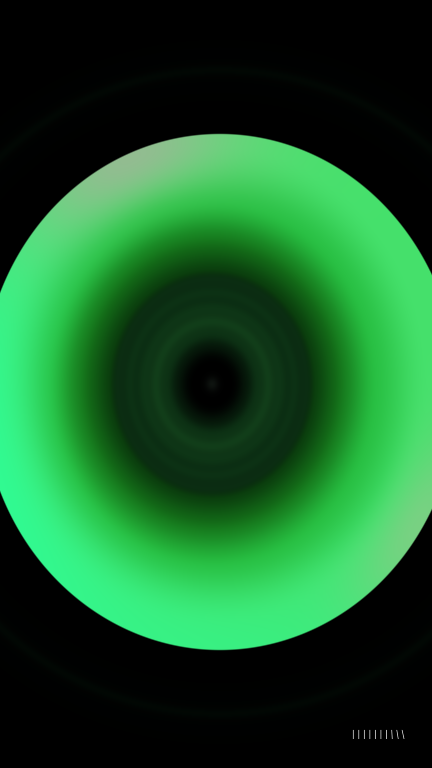
Reproduce this background procedurally as a Shadertoy shader.

```glsl
// A glowing green oval disc on black, with a dark ringed hole at its heart.
// Radial colour ramps build the body, directional weights tint its rim,
// and faint halos plus a row of small ticks finish the dark surround.

// Lengths are in canvas heights; x is measured from the middle of the canvas.
const vec2 DISC_CENTER = vec2(0.005, 0.4896);
const vec2 DISC_RADII = vec2(0.310, 0.336);
const vec2 HOLE_CENTER = vec2(-0.005, 0.500);
const float HOLE_ASPECT = 0.90;
const float HOLE_RADIUS = 0.143;
const float HALO_RADIUS = 0.419;

const vec3 DEEP_GREEN = vec3(0.035, 0.21, 0.045);
const vec3 LEAF_GREEN = vec3(0.08, 0.45, 0.10);
const vec3 VIVID_GREEN = vec3(0.15, 0.74, 0.25);
const vec3 BRIGHT_GREEN = vec3(0.27, 0.88, 0.42);
const vec3 MINT = vec3(0.19, 0.98, 0.57);
const vec3 ROSE_GRAY = vec3(0.60, 0.72, 0.58);
const vec3 SAGE = vec3(0.47, 0.82, 0.51);
const vec3 HOLE_GREEN = vec3(0.045, 0.185, 0.075);
const vec3 RING_GREEN = vec3(0.065, 0.23, 0.095);

const float TICK_COUNT = 10.0;
const float TICK_STEP = 0.0072;
const float TICK_HALF_HEIGHT = 0.006;
const float TICK_HALF_WIDTH = 0.0006;
const vec2 TICK_INSET = vec2(0.1025, 0.0437); // from the lower right corner

float bell(float x, float center, float width) {
    float t = (x - center) / width;
    return exp(-t * t);
}

// Body gradient, dark at the hole and bright toward the rim
vec3 bodyColor(float r) {
    vec3 c = mix(DEEP_GREEN, LEAF_GREEN, smoothstep(0.135, 0.195, r));
    c = mix(c, VIVID_GREEN, smoothstep(0.175, 0.240, r));
    return mix(c, BRIGHT_GREEN, smoothstep(0.220, 0.315, r));
}

// Hole with soft concentric rings, a black core and a dim central spot
vec3 holeColor(float r) {
    vec3 c = mix(HOLE_GREEN, RING_GREEN, bell(r, 0.082, 0.016));
    c *= 1.0 + 0.04 * sin(r * 330.0) - 0.12 * bell(r, HOLE_RADIUS, 0.012);
    c *= smoothstep(0.026, 0.072, r);
    return c + vec3(0.055, 0.075, 0.060) * bell(r, 0.0, 0.009);
}

// Weight of the rim lying toward a given direction
float rimToward(vec2 dir, vec2 target, float focus) {
    return pow(max(dot(dir, normalize(target)), 0.0), focus);
}

vec3 tintRim(vec3 c, vec2 dir, float d) {
    float wide = smoothstep(0.62, 1.0, d);
    float narrow = smoothstep(0.74, 0.98, d);
    c = mix(c, MINT, wide * rimToward(dir, vec2(-1.0, -0.35), 1.5));
    c = mix(c, MINT, 0.5 * wide * rimToward(dir, vec2(0.1, -1.0), 3.0));
    c = mix(c, SAGE, 0.75 * wide * rimToward(dir, vec2(-0.35, 1.0), 5.0));
    c = mix(c, ROSE_GRAY, 0.85 * narrow * rimToward(dir, vec2(-0.42, 1.0), 14.0));
    return mix(c, SAGE, narrow * rimToward(dir, vec2(1.0, -0.62), 14.0));
}

// Row of thin upright marks that lean a little toward its right end
float ticks(vec2 p, vec2 start, float px) {
    vec2 q = p - start;
    float index = clamp(floor(q.x / TICK_STEP + 0.5), 0.0, TICK_COUNT - 1.0);
    float lean = -0.22 * smoothstep(6.0, 9.0, index);
    float dx = abs(q.x - index * TICK_STEP - lean * q.y);
    float across = 1.0 - smoothstep(-0.5 * px, 0.5 * px, dx - TICK_HALF_WIDTH);
    float along = 1.0 - smoothstep(-0.5 * px, 0.5 * px, abs(q.y) - TICK_HALF_HEIGHT);
    return across * along;
}

void mainImage(out vec4 fragColor, in vec2 fragCoord) {
    float px = 1.0 / iResolution.y;
    float halfWidth = 0.5 * iResolution.x * px;
    vec2 p = vec2(fragCoord.x * px - halfWidth, fragCoord.y * px);

    // Oval coordinates of the disc and its slightly shifted hole
    vec2 fromDisc = (p - DISC_CENTER) / DISC_RADII;
    float d = length(fromDisc);
    vec2 dir = fromDisc / max(d, 0.0001);
    float r = length((p - HOLE_CENTER) / vec2(HOLE_ASPECT, 1.0));

    // Disc interior
    vec3 disc = tintRim(bodyColor(r), dir, d);
    float body = smoothstep(HOLE_RADIUS - 0.007, HOLE_RADIUS + 0.007, r);
    disc = mix(holeColor(r), disc, body);

    // Dark surround with barely visible halos
    float outer = length(p - DISC_CENTER);
    vec3 color = vec3(0.004, 0.022, 0.009) * bell(outer, HALO_RADIUS, 0.006);
    color += vec3(0.002, 0.007, 0.004) * bell(outer, HALO_RADIUS, 0.035);

    // Smooth disc edge, then the ticks
    float edge = (d - 1.0) * DISC_RADII.y;
    color = mix(color, disc, 1.0 - smoothstep(-px, px, edge));
    vec2 tickStart = vec2(halfWidth - TICK_INSET.x, TICK_INSET.y);
    color = mix(color, vec3(0.72), ticks(p, tickStart, px));

    fragColor = vec4(color, 1.0);
}
```
